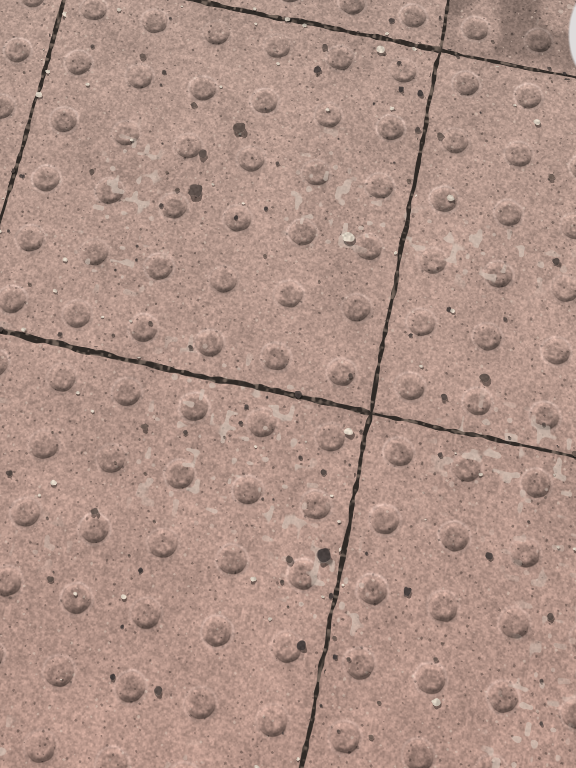
This texture is drawn by a Shadertoy shader. Its source:

```glsl
float hash(vec2 p) {
    vec3 q = fract(p.xyx * vec3(.1031, .1030, .0973));
    q += dot(q, q.yzx + 33.33);
    return fract((q.x + q.y) * q.z);
}

float noise(vec2 p) {
    vec2 i = floor(p), f = fract(p);
    f = f * f * (3. - 2. * f);
    return mix(mix(hash(i), hash(i + vec2(1, 0)), f.x),
               mix(hash(i + vec2(0, 1)), hash(i + 1.), f.x), f.y);
}

// Perspective: canvas point (height 1) to ground units of one stud pitch, y running down
vec2 groundFromCanvas(vec2 p) {
    vec2 d = p - vec2(.482, .463);
    mat2 m = mat2(vec2(.0882, -.0193) + .003 * d, vec2(-.0164, -.0857) + .015 * d);
    return inverse(m) * d;
}

// Sparse irregular stones: x = coverage, y = shadow, z = random tone
vec3 stones(vec2 g, float scale, float chance, float size, float aa) {
    vec2 q = g * scale, id = floor(q);
    float rnd = hash(id + scale * 7.3);
    if (rnd > chance) return vec3(0);
    vec2 centre = .3 + .4 * vec2(hash(id + 19.7), hash(id + 53.1));
    vec2 d = fract(q) - centre;
    float tone = hash(id + 81.9);
    float radius = size * (.5 + hash(id + 37.3)) * (.75 + .5 * noise(q * 9.));
    float soft = aa * scale * .7;
    float body = 1. - smoothstep(radius - soft, radius + soft, length(d * vec2(1., .8 + .5 * tone)));
    float shade = 1. - smoothstep(radius - soft, radius + soft, length(d - radius * vec2(.4, .7)));
    return vec3(body, shade, tone);
}

void mainImage(out vec4 fragColor, in vec2 fragCoord) {
    vec2 p = fragCoord / iResolution.y;
    vec2 g = groundFromCanvas(p);
    float aa = 11.5 / iResolution.y;

    // Sandy concrete, with a slight tone for each slab
    float grain = .2 * (noise(g * 29.) - .5) + .15 * (noise(g * 47. + 9.) - .5)
                + .09 * (noise(g * 11.) - .5) + .09 * (noise(g * 1.4) - .5);
    float slab = hash(floor(g / 6.) + 4.) - .5;
    vec3 col = mix(vec3(.715, .583, .535), vec3(.7, .595, .55), p.y);
    col *= 1. + grain + .03 * slab;

    // Stain on the far slab
    float stain = smoothstep(.35, .7, noise(g * 1.7 + 3.)) * smoothstep(-5.9, -6.3, g.y) * step(0., g.x);
    col *= 1. - .22 * stain;

    // Fine pits and pale sand grains
    vec3 pit = stones(g + .37, 10., .2, .13, aa);
    col *= 1. - .3 * pit.x;
    vec3 sand = stones(g + .71, 8., .16, .11, aa);
    col = mix(col, vec3(.84, .76, .7), .6 * sand.x);

    // Studs: shadow, sloping side, worn flat top, pale rim
    vec2 stud = floor(g);
    vec2 c = fract(g) - .5 + .025 * (vec2(hash(stud), hash(stud + 17.)) - .5);
    float wear = hash(stud + 61.);
    float r = length(c) + .018 * (noise(g * 10.) - .5);
    float light = dot(c / max(length(c), .001), vec2(-.45, -.89));
    float side = smoothstep(.1, .165, r) * (1. - smoothstep(.185, .185 + aa * 1.6, r));
    float top = 1. - smoothstep(.11, .18, r);
    float shadow = 1. - smoothstep(.15, .25, length(c - vec2(.025, .045)));
    float rim = exp(-pow((r - .225) / .022, 2.));
    col *= 1. - .13 * shadow * smoothstep(.17, .2, r);
    col *= 1. + side * (light > 0. ? .1 * light : .46 * light);
    col *= 1. - top * (.07 + .07 * wear - .22 * (noise(g * 24. + 5.) - .5));
    col += rim * (.05 + .12 * wear * noise(g * 8.)) * (.7 + .3 * light);

    // Chalky flecks gathered in a few places
    float fleck = smoothstep(.74, .84, noise(g * 9. + 40.)) * smoothstep(.62, .85, noise(g * .7 + 12.));
    col = mix(col, vec3(.84, .78, .73), .6 * fleck);

    // Ragged joints every six studs
    vec2 joint = abs(g - 6. * round(g / 6.) + .035 * (vec2(noise(g * 3.), noise(g * 3. + 31.)) - .5));
    vec2 halfWidth = vec2(.03, mix(.043, .027, step(0., g.x)));
    halfWidth *= .55 + .9 * vec2(noise(g * 8.), noise(g * 8. + 23.));
    vec2 gap = joint - halfWidth;
    float edge = min(gap.x, gap.y);
    float nearJoint = 1. - smoothstep(.0, .09, edge);
    col *= 1. + .16 * nearJoint * (noise(g * 14.) - .6);
    vec3 dirt = mix(vec3(.19, .165, .15), vec3(.46, .4, .36), smoothstep(.45, .95, noise(g * 19. + 2.)));
    col = mix(col, dirt, 1. - smoothstep(-aa * .6, aa * .7, edge));

    // Loose gravel, denser along the joints
    for (int i = 0; i < 3; i++) {
        float k = float(i);
        float chance = (i == 2 ? .035 : .05) + .3 * nearJoint * step(k, 1.);
        vec3 s = stones(g + k * 13.7, 4.2 - 1.3 * k, chance, .1 + .012 * k, aa);
        vec3 stone = s.z > .68 ? vec3(.85, .81, .75) : mix(vec3(.22, .2, .2), vec3(.5, .42, .37), s.z);
        stone *= .85 + .3 * noise(g * 30.);
        col *= 1. - .4 * s.y * (1. - s.x);
        col = mix(col, stone, .9 * s.x);
    }

    // Pale rounded object cut by the upper right edge
    float pale = length((p - vec2(.768, .955)) / vec2(.028, .055));
    col = mix(col, vec3(.87, .86, .86), 1. - smoothstep(.9, 1.05, pale));

    fragColor = vec4(clamp(col, 0., 1.), 1.);
}
```
